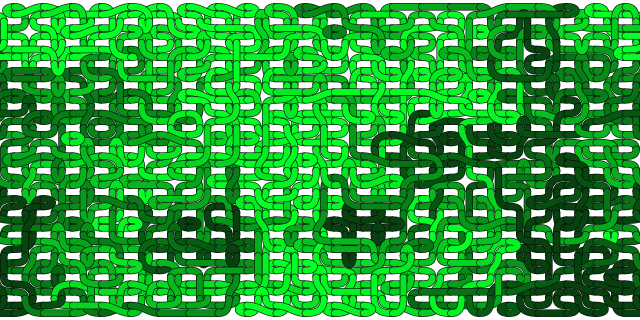
A Shadertoy shader for this pattern:

```glsl
const ivec2 GRID = ivec2(22, 15);
const vec2 HALF_CELL = vec2(15.0 / 22.0, 0.5);

float hash(vec2 p) {
    vec3 q = fract(p.xyx * vec3(0.1031, 0.1030, 0.0973));
    q += dot(q, q.yzx + 33.33);
    return fract((q.x + q.y) * q.z);
}

// Ports: two lanes on each side, sides ordered right, top, left, bottom
ivec2 outward(int port) {
    int side = port / 2;
    int way = side < 2 ? 1 : -1;
    return side % 2 == 0 ? ivec2(way, 0) : ivec2(0, way);
}

vec2 portPosition(int port) {
    vec2 dir = vec2(outward(port));
    float lane = port % 2 == 0 ? -0.18 : 0.18;
    return dir * HALF_CELL + lane * abs(dir.yx);
}

// Shuffled ports; consecutive entries are joined, closed sides come last
int shufflePorts(ivec2 cell, out int ports[8]) {
    bool top = cell.y == GRID.y - 1;
    for (int i = 0; i < 8; i++) ports[i] = top && i % 4 > 1 ? i ^ 4 : i;
    int count = top || cell.y == 0 ? 6 : 8;
    for (int i = count - 1; i > 0; i--) {
        float r = hash(vec2(cell) + vec2(float(i) * 31.7 + 5.3, float(i) * 17.3));
        int k = min(int(r * float(i + 1)), i);
        int held = ports[i];
        ports[i] = ports[k];
        ports[k] = held;
    }
    return count;
}

int partner(ivec2 cell, int port) {
    int ports[8];
    shufflePorts(cell, ports);
    for (int i = 0; i < 8; i++) if (ports[i] == port) return ports[i ^ 1];
    return port;
}

ivec2 neighbour(ivec2 cell, int port) {
    cell += outward(port);
    return ivec2((cell.x + GRID.x) % GRID.x, cell.y);
}

float regionShade(ivec2 cell) {
    vec2 block = floor(vec2(cell) / 3.0);
    return mix(hash(block + 71.3), hash(vec2(cell) + 143.9), 0.2);
}

// Follow a strand away from one port, gathering shade
float walk(ivec2 cell, int port) {
    float sum = 0.0;
    for (int i = 0; i < 9; i++) {
        cell = neighbour(cell, port);
        port = partner(cell, port ^ 4);
        sum += regionShade(cell);
    }
    return sum;
}

vec3 strandColor(ivec2 cell, int a, int b) {
    float mean = (regionShade(cell) + walk(cell, a) + walk(cell, b)) / 19.0;
    float tone = smoothstep(0.26, 0.70, mean);
    return mix(vec3(0.03, 0.25, 0.06), vec3(0.02, 1.0, 0.15), tone);
}

float segmentDistance(vec2 p, vec2 a, vec2 b) {
    vec2 ab = b - a;
    return length(p - a - ab * clamp(dot(p - a, ab) / dot(ab, ab), 0.0, 1.0));
}

// Cubic curve leaving both ports at right angles to their sides
float curveDistance(vec2 p, int portA, int portB) {
    vec2 a = portPosition(portA), b = portPosition(portB);
    vec2 dirA = vec2(outward(portA)), dirB = vec2(outward(portB));
    vec2 c = a - dirA * 0.54, d = b - dirB * 0.54;
    if (dot(dirA, dirB) == 0.0) {
        vec2 corner = dirA.y == 0.0 ? vec2(b.x, a.y) : vec2(a.x, b.y);
        c = mix(a, corner, 0.72);
        d = mix(b, corner, 0.72);
    }
    float nearest = 9.0;
    vec2 previous = a;
    for (int i = 1; i <= 14; i++) {
        float t = float(i) / 14.0, s = 1.0 - t;
        vec2 next = s*s*s*a + 3.0*s*s*t*c + 3.0*s*t*t*d + t*t*t*b;
        nearest = min(nearest, segmentDistance(p, previous, next));
        previous = next;
    }
    return nearest;
}

void paintStrand(inout vec3 color, float dist, float pixel, ivec2 cell, int a, int b) {
    if (dist > 0.175 + pixel) return;
    color = mix(color, vec3(0.0, 0.06, 0.01), clamp((0.175 - dist) / pixel + 0.5, 0.0, 1.0));
    float fill = clamp((0.145 - dist) / pixel + 0.5, 0.0, 1.0);
    if (fill > 0.0) color = mix(color, strandColor(cell, a, b), fill);
}

void mainImage(out vec4 fragColor, in vec2 fragCoord) {
    float pixel = 15.0 / iResolution.y;
    vec2 p = fragCoord * pixel;
    vec2 index = floor(p / (2.0 * HALF_CELL) + vec2(0.5, 0.0));
    p -= index * 2.0 * HALF_CELL + vec2(0.0, HALF_CELL.y);
    ivec2 cell = ivec2(int(index.x) % GRID.x, clamp(int(index.y), 0, GRID.y - 1));

    vec3 color = vec3(1.0);
    int ports[8];
    int count = shufflePorts(cell, ports);
    for (int i = 0; i < count; i += 2)
        paintStrand(color, curveDistance(p, ports[i], ports[i + 1]), pixel, cell, ports[i], ports[i + 1]);

    // Round caps reaching in from the right and lower cells
    for (int i = 0; i < 4; i++) {
        int port = i < 2 ? i : i + 4;
        float dist = length(p - portPosition(port));
        if ((port > 5 && cell.y == 0) || dist > 0.175 + pixel) continue;
        ivec2 next = neighbour(cell, port);
        paintStrand(color, dist, pixel, next, port ^ 4, partner(next, port ^ 4));
    }
    fragColor = vec4(color, 1.0);
}
```
